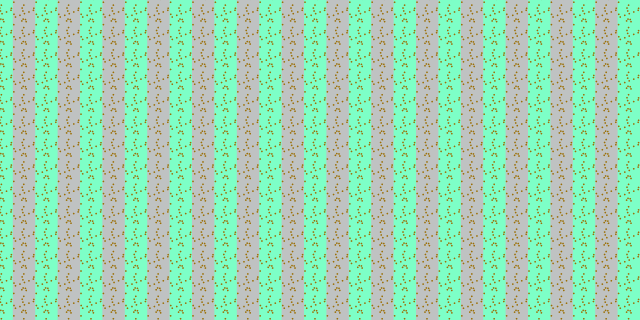
Write a Shadertoy shader that draws this pattern.

```glsl
// Vertical mint and grey stripes, speckled with a repeating motif of small brown dots.

#define CELL 0.07          // stripe width and motif height, in canvas heights
#define STRIPE_START 0.04  // left edge of the first grey stripe
#define DOT_RADIUS 0.036   // in cells
#define ROW_DOTS 5
#define HOOK_DOTS 4
#define STEM_DOTS 3
#define EDGE_DOTS 3
#define EDGE_JITTER 0.07
#define MINT vec3(0.49, 1.00, 0.78)
#define GREY vec3(0.75, 0.76, 0.76)
#define BROWN vec3(0.61, 0.44, 0.03)

float hash(float n) {
    n = fract(n * 0.1031);
    n *= n + 33.33;
    return fract(n * (n + n));
}

// Distance to a dot centre that repeats in every cell
float dotDistance(vec2 p, vec2 centre) {
    vec2 d = p - centre;
    return length(d - floor(d + 0.5));
}

float motifDistance(vec2 p) {
    float d = 1.0;

    // Row rising to the right
    for (int i = 0; i < ROW_DOTS; i++) {
        float t = float(i);
        d = min(d, dotDistance(p, vec2(0.12 + 0.2 * t, 0.76 - 0.075 * t)));
    }
    // Curled top of the hook
    for (int i = 0; i < HOOK_DOTS; i++) {
        float a = 3.3 + 1.05 * float(i);
        d = min(d, dotDistance(p, vec2(0.5, 0.95) + 0.1 * vec2(cos(a), sin(a))));
    }
    // Stem of the hook
    for (int i = 0; i < STEM_DOTS; i++) {
        float t = float(i);
        d = min(d, dotDistance(p, vec2(0.49 - 0.12 * t + 0.05 * t * t, 1.23 + 0.13 * t)));
    }
    // Staggered dots along the stripe edge
    for (int i = 0; i < EDGE_DOTS; i++) {
        float t = float(i);
        float x = EDGE_JITTER * (2.0 * hash(t + 5.0) - 1.0);
        d = min(d, dotDistance(p, vec2(x, 0.1 + 0.27 * t)));
    }
    return d - DOT_RADIUS;
}

// Coverage of a shape by one pixel, negative distance inside
float coverage(float d, float pixel) {
    return clamp(0.5 - d / pixel, 0.0, 1.0);
}

void mainImage(out vec4 fragColor, in vec2 fragCoord) {
    // Cell coordinates, measured down from the top edge
    vec2 uv = fragCoord / iResolution.y;
    vec2 p = vec2(uv.x - STRIPE_START, 1.0 - uv.y) / CELL;
    float pixel = 1.0 / (iResolution.y * CELL);

    // Alternating stripes
    float stripe = abs(mod(p.x + 0.5, 2.0) - 1.0) - 0.5;
    vec3 color = mix(MINT, GREY, coverage(stripe, pixel));

    // Dots
    color = mix(color, BROWN, coverage(motifDistance(p), pixel));
    fragColor = vec4(color, 1.0);
}
```
